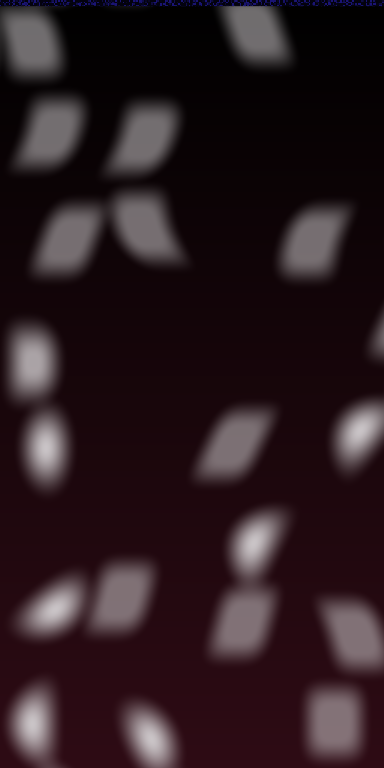
This background is drawn by a WebGL 1 fragment shader. Its source:

```glsl
precision highp float;

uniform vec2 u_resolution;

#define COLUMNS 4.0          // blob cells across the canvas
#define DENSITY 0.68         // share of cells holding a blob
#define JITTER 0.56          // scatter inside a cell
#define SEED 37.0
#define SLAB_ALPHA 0.54
#define GLOW_ALPHA 0.97
#define FLOOR_COLOR vec3(0.18, 0.044, 0.08)
#define MIST_COLOR vec3(0.81, 0.79, 0.80)
#define SPECK_COLOR vec3(0.10, 0.08, 0.46)
#define SPECK_ROWS 0.008     // height of the speckled top edge
#define SPECK_COLUMNS 256.0

vec2 hash2(vec2 p) {
  vec3 q = fract(p.xyx * vec3(0.1031, 0.1030, 0.0973));
  q += dot(q, q.yzx + 33.33);
  return fract((q.xx + q.yz) * q.zy);
}

vec2 rotate(vec2 p, float angle) {
  float c = cos(angle), s = sin(angle);
  return vec2(c * p.x - s * p.y, s * p.x + c * p.y);
}

// Opacity of one blob: a flat sheared slab (glow 0) or a peaked ellipse (glow 1)
float blob(vec2 p, float glow, float lean, float bend) {
  vec2 slab = vec2(p.x - 0.5 * lean * p.y, p.y);
  vec2 q = mix(slab, rotate(p, lean), glow);
  q.x += bend * (q.y * q.y - 0.06);
  q = abs(q) / mix(vec2(0.40, 0.50), vec2(0.35, 0.58), glow);
  float power = mix(3.5, 2.0, glow);
  float r = pow(pow(q.x, power) + pow(q.y, power), 1.0 / power);
  float fade = 1.0 - smoothstep(mix(0.35, 0.0, glow), 1.0, r);
  return fade * mix(SLAB_ALPHA, GLOW_ALPHA, glow);
}

// Combined opacity of the blobs in the surrounding cells
float mist(vec2 p, float rows) {
  vec2 home = floor(p);
  float clear = 1.0;
  for (int j = -1; j <= 1; j++) {
    for (int i = -1; i <= 1; i++) {
      vec2 cell = home + vec2(float(i), float(j));
      vec2 place = hash2(cell + SEED);
      vec2 kind = hash2(cell + SEED + 19.0);
      vec2 form = hash2(cell + SEED + 43.0);
      vec2 center = cell + 0.5 + JITTER * (place - 0.5);
      float low = 1.0 - smoothstep(0.46, 0.62, center.y / rows);
      float glow = low * step(kind.y, 0.78);
      float side = form.x < 0.62 ? 1.0 : -1.0;
      float lean = side * mix(0.45, 0.95, fract(form.x * 7.0));
      lean *= step(0.18, fract(form.x * 13.0));
      float bend = (form.y - 0.5) * 1.5;
      float alpha = blob(p - center, glow, lean, bend);
      clear *= 1.0 - alpha * step(kind.x, DENSITY);
    }
  }
  return 1.0 - clear;
}

void main() {
  vec2 p = gl_FragCoord.xy / u_resolution.x;
  float aspect = u_resolution.y / u_resolution.x;
  float height = p.y / aspect;

  // Dark vertical gradient under soft pale blobs
  vec3 color = FLOOR_COLOR * (1.0 - height);
  color = mix(color, MIST_COLOR, mist(p * COLUMNS, COLUMNS * aspect));

  // Fine blue specks along the top edge
  float speck = hash2(floor(p * SPECK_COLUMNS) + SEED).x;
  vec3 edge = SPECK_COLOR * mix(0.12, 1.0, smoothstep(0.5, 0.9, speck));
  float top = 1.0 - SPECK_ROWS;
  color = mix(color, edge, smoothstep(top - 0.001, top + 0.001, height));

  gl_FragColor = vec4(color, 1.0);
}
```
